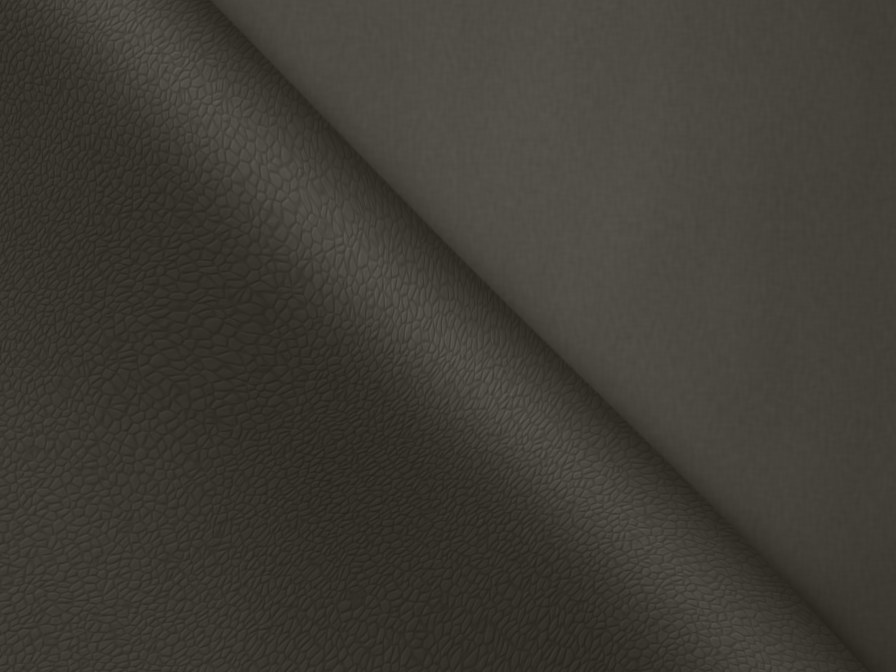
A Shadertoy shader for this texture:

```glsl
vec2 hash2(vec2 p) {
    vec3 q = fract(p.xyx * vec3(0.1031, 0.1030, 0.0973));
    q += dot(q, q.yzx + 33.33);
    return fract((q.xx + q.yz) * q.zy);
}

float cornerSlope(vec2 cell, vec2 offset) {
    return dot(hash2(cell) * 2.0 - 1.0, offset);
}

float gradientNoise(vec2 p) {
    vec2 i = floor(p), f = fract(p);
    vec2 u = f * f * f * (f * (f * 6.0 - 15.0) + 10.0);
    vec2 e = vec2(1.0, 0.0);
    return mix(mix(cornerSlope(i, f), cornerSlope(i + e, f - e), u.x),
               mix(cornerSlope(i + e.yx, f - e.yx), cornerSlope(i + 1.0, f - 1.0), u.x), u.y);
}

float fbm(vec2 p) {
    float sum = 0.0, amp = 1.0;
    for (int i = 0; i < 4; i++) {
        sum += amp * gradientNoise(p);
        p = mat2(1.6, 1.2, -1.2, 1.6) * p + 7.3;
        amp *= 0.5;
    }
    return sum;
}

vec2 rotate(vec2 p, float a) {
    return mat2(cos(a), -sin(a), sin(a), cos(a)) * p;
}

// Distance gap between the two nearest cell centres: zero in the creases
float creaseGap(vec2 p) {
    vec2 base = floor(p);
    float nearest = 9.0, second = 9.0;
    for (int y = -1; y <= 1; y++) {
        for (int x = -1; x <= 1; x++) {
            vec2 cell = base + vec2(x, y);
            float dist = length(cell + 0.1 + 0.8 * hash2(cell) - p);
            second = min(second, max(nearest, dist));
            nearest = min(nearest, dist);
        }
    }
    return second - nearest;
}

// Pebbled height of the leather
float leatherHeight(vec2 p) {
    vec2 q = p + 0.010 * vec2(gradientNoise(p * 24.0), gradientNoise(p * 24.0 + 31.0));
    q = rotate(q, 0.65 + 0.5 * gradientNoise(p * 1.7));
    float pebble = smoothstep(0.0, 0.45, creaseGap(q * vec2(58.0, 92.0)));
    return pebble + 0.7 * gradientNoise(q * vec2(70.0, 130.0));
}

// Front panel: rolled highlight, dark valley, then a slow lift
float frontShade(float d, vec2 p) {
    float ridge = exp(-pow((d + 0.105) / (d < -0.105 ? 0.085 : 0.068), 2.0));
    float shade = 0.178 + ridge * mix(0.085, 0.112, smoothstep(0.0, 0.5, p.y));
    shade += 0.032 * smoothstep(-0.36, -0.75, d);
    shade += 0.018 * smoothstep(0.5, 0.0, p.x) * smoothstep(-0.1, -0.3, d);
    return shade - 0.025 * smoothstep(-0.04, 0.0, d);
}

// Back panel: flat and soft, with the fold's shadow beside the edge
float backShade(float d, vec2 p) {
    float shade = 0.287 - 0.045 * smoothstep(0.8, 1.4, p.x);
    shade += 0.018 * exp(-dot(p - vec2(0.78, 0.72), p - vec2(0.78, 0.72)) * 9.0);
    shade -= 0.035 * smoothstep(0.3, 0.0, p.y);
    return shade - 0.085 * exp(-max(d, 0.0) / 0.022);
}

void mainImage(out vec4 fragColor, in vec2 fragCoord) {
    vec2 p = fragCoord / iResolution.y;

    // Signed distance to the gently bowed fold, positive on the back panel
    float foldX = 0.3125 + 0.98 * (1.0 - p.y) + 0.012 * sin(p.y * 6.2832 + 3.1416) * (p.y - 1.0);
    float d = (p.x - foldX) * 0.714;

    // Front grain lit from the upper left
    float height = leatherHeight(p);
    float relief = height - leatherHeight(p + vec2(-0.0022, 0.0026));
    float front = frontShade(d, p);
    float grainFade = mix(0.6, 1.0, smoothstep(0.0, -0.12, d));
    front *= 1.0 + grainFade * (0.10 * relief + 0.10 * (height - 0.65));
    front += 0.008 * fbm(p * 5.0);

    // Back grain: faint upright fibres with fine cross threads
    float fibres = gradientNoise(p * vec2(150.0, 55.0)) + 0.7 * gradientNoise(p * vec2(60.0, 170.0));
    float back = backShade(d, p) * (1.0 + 0.07 * fibres);
    back += 0.012 * fbm(p * vec2(9.0, 4.0));

    float edge = 1.5 / iResolution.y;
    float shade = mix(front, back, smoothstep(-edge, edge, d));
    fragColor = vec4(shade + vec3(0.012, 0.002, -0.028), 1.0);
}
```
